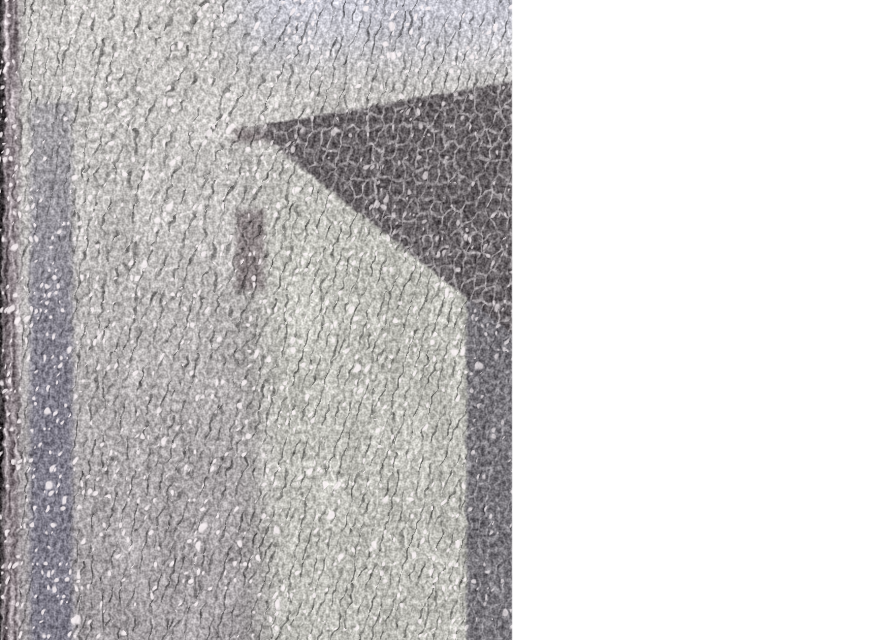
Give the GLSL for this texture, as a WebGL 2 fragment shader.

```glsl
#version 300 es
precision highp float;
// Crackled, glittering glass pane with a dark gable behind it, beside a white field.

#define PANE_EDGE 0.800
#define CRACK_SCALE 62.0
#define CRACK_LEAN 0.30
#define CRACK_STRETCH 0.36
#define CRACK_WIDTH 0.0024
#define CRACK_DEPTH 0.36
#define GRAIN_AMOUNT 0.26
#define GLITTER 0.85
#define RIPPLE 0.005

uniform vec2 u_resolution;
out vec4 outColor;

vec2 hash2(vec2 p) {
  vec3 a = fract(p.xyx * vec3(0.1031, 0.1030, 0.0973));
  a += dot(a, a.yzx + 33.33);
  return fract((a.xx + a.yz) * a.zy);
}

float gradientCorner(vec2 cell, vec2 offset) {
  float angle = 6.2832 * hash2(cell).x;
  return dot(vec2(cos(angle), sin(angle)), offset);
}

float gradientNoise(vec2 p) {
  vec2 i = floor(p), f = p - i;
  vec2 u = f * f * f * (f * (f * 6.0 - 15.0) + 10.0), e = vec2(1.0, 0.0);
  float low = mix(gradientCorner(i, f), gradientCorner(i + e, f - e), u.x);
  float high = mix(gradientCorner(i + e.yx, f - e.yx), gradientCorner(i + 1.0, f - 1.0), u.x);
  return mix(low, high, u.y);
}

// Cell borders: x = distance, y = how sideways the border faces, z = cell tone
vec3 cellBorder(vec2 p) {
  vec2 base = floor(p), nearest = vec2(0.0), second = vec2(0.0);
  float d1 = 9.0, d2 = 9.0, tone = 0.0;
  for (int j = -1; j <= 1; j++) for (int i = -1; i <= 1; i++) {
    vec2 cell = base + vec2(i, j), h = hash2(cell);
    vec2 r = cell + 0.1 + 0.8 * h - p;
    float d = dot(r, r);
    if (d < d1) {
      d2 = d1; second = nearest;
      d1 = d; nearest = r; tone = h.y;
    } else if (d < d2) { d2 = d; second = r; }
  }
  vec2 normal = normalize(second - nearest + 1e-5);
  return vec3(dot(0.5 * (nearest + second), normal), abs(normal.x), tone);
}

// Scattered bright flecks, one candidate per grid square
float flecks(vec2 p, float scale, float chance, float px) {
  vec2 g = vec2(p.x - 0.25 * p.y, p.y * 0.7) * scale;
  vec2 cell = floor(g), h = hash2(cell + 17.0), k = hash2(cell + 91.0);
  float radius = mix(0.12, 0.34, k.x);
  float d = length(g - cell - mix(vec2(0.35), vec2(0.65), h));
  return step(k.y, chance) * (1.0 - smoothstep(radius - 0.12, radius + px * scale, d));
}

float box(vec2 p, vec2 center, vec2 halfSize) {
  vec2 d = abs(p - center) - halfSize;
  return max(d.x, d.y);
}

float fill(float d, float soft) { return 1.0 - smoothstep(-soft, soft, d); }

void main() {
  float px = 1.0 / u_resolution.y;
  vec2 p = gl_FragCoord.xy * px;
  vec2 q = p + RIPPLE * vec2(gradientNoise(p * 75.0), gradientNoise(p * 75.0 + 40.0));

  // Soft daylight behind the pane
  vec3 shade = mix(vec3(0.66, 0.64, 0.65), vec3(0.78, 0.77, 0.76), smoothstep(0.0, 0.85, p.y));
  float wall = smoothstep(0.36, 0.46, p.x) * (1.0 - smoothstep(0.60, 0.85, p.y));
  shade = mix(shade, vec3(0.77, 0.77, 0.74), 0.85 * wall);
  float sky = smoothstep(0.84, 1.0, p.y) * smoothstep(0.3, 0.45, p.x);
  shade = mix(shade, vec3(0.79, 0.79, 0.83), sky);
  shade += 0.05 * gradientNoise(p * 9.0) + 0.05 * gradientNoise(p * vec2(40.0, 5.0));

  // Gable, its tip, the pillar and the small hanging lamp
  float eaves = (q.y - 0.796 - 0.177 * (q.x - 0.364)) * 0.985;
  float slope = (0.773 - 0.79 * (q.x - 0.427) - q.y) * 0.785;
  float gable = fill(max(eaves, slope), 0.004) * smoothstep(0.36, 0.44, q.x);
  float tip = fill(box(q, vec2(0.405, 0.789), vec2(0.040, 0.010)), 0.008);
  float pillar = fill(max(0.729 - q.x, q.y - 0.56), 0.004);
  float lamp = fill(box(q, vec2(0.391, 0.609), vec2(0.022, 0.062)), 0.008);
  float cord = fill(box(q, vec2(0.389, 0.40), vec2(0.010, 0.40)), 0.010);
  shade *= 1.0 - 0.07 * cord;
  shade = mix(shade, vec3(0.50, 0.46, 0.47), 0.75 * max(lamp, tip));
  shade = mix(shade, vec3(0.45, 0.44, 0.46), pillar);
  shade = mix(shade, vec3(0.39, 0.37, 0.38), gable);
  float dark = max(gable, pillar);

  // Streaked frame along the left side
  float band = fill(box(q, vec2(0.080, 0.36), vec2(0.033, 0.48)), 0.008) * (1.0 - 0.6 * smoothstep(0.3, 0.9, p.y));
  float frame = 1.0 - smoothstep(0.02, 0.04, q.x);
  float streak = gradientNoise(vec2(q.x * 150.0, q.y * 9.0));
  shade = mix(shade, vec3(0.51, 0.50, 0.55), band);
  shade = mix(shade, vec3(0.57, 0.53, 0.55) + 0.5 * streak, frame);
  shade *= mix(0.35, 1.0, smoothstep(0.0, 0.011, q.x + 0.004 * streak));
  float leftSide = max(band, frame);

  // Long leaning cracks in the light, rounder pale ones in the dark
  float lean = CRACK_LEAN * mix(0.55, 1.0, smoothstep(0.1, 0.5, p.x));
  vec3 longCell = cellBorder(vec2(q.x - lean * q.y, q.y * CRACK_STRETCH) * CRACK_SCALE);
  vec3 roundCell = cellBorder(vec2(q.x - 0.2 * q.y, q.y * 0.65) * CRACK_SCALE * 0.9);
  float width = max(CRACK_WIDTH, px * 0.8) * CRACK_SCALE;
  float patchy = smoothstep(-0.45, 0.25, gradientNoise(p * 35.0));
  float darkCrack = (1.0 - smoothstep(0.2 * width, width, longCell.x)) * smoothstep(0.3, 0.9, longCell.y) * patchy;
  float paleCrack = 1.0 - smoothstep(0.1 * width, width, roundCell.x);
  shade += 0.05 * (longCell.z - 0.5);
  shade *= 1.0 - CRACK_DEPTH * darkCrack * (1.0 - dark) * (1.0 - 0.6 * leftSide);
  shade += 0.25 * paleCrack * mix(0.4, 1.0, patchy) * max(gable, 0.45 * pillar);

  // Fine grain and clustered glitter
  float grain = gradientNoise(q * vec2(170.0, 125.0)) + 0.6 * gradientNoise(p * 310.0 + 7.0);
  shade += GRAIN_AMOUNT * grain;
  float cluster = smoothstep(-0.2, 0.5, gradientNoise(p * 14.0 + 3.0));
  float chance = mix(0.07, 0.26, cluster) + 0.12 * leftSide;
  float sparkle = max(flecks(q, 115.0, chance, px), flecks(q + 5.0, 62.0, 0.35 * chance, px));
  shade = mix(shade, vec3(1.0, 0.97, 0.98), GLITTER * sparkle * mix(1.0, 0.75, dark));

  // Blank field to the right
  float pane = fill(p.x - PANE_EDGE, px);
  outColor = vec4(mix(vec3(1.0), clamp(shade, 0.0, 1.0), pane), 1.0);
}
```
